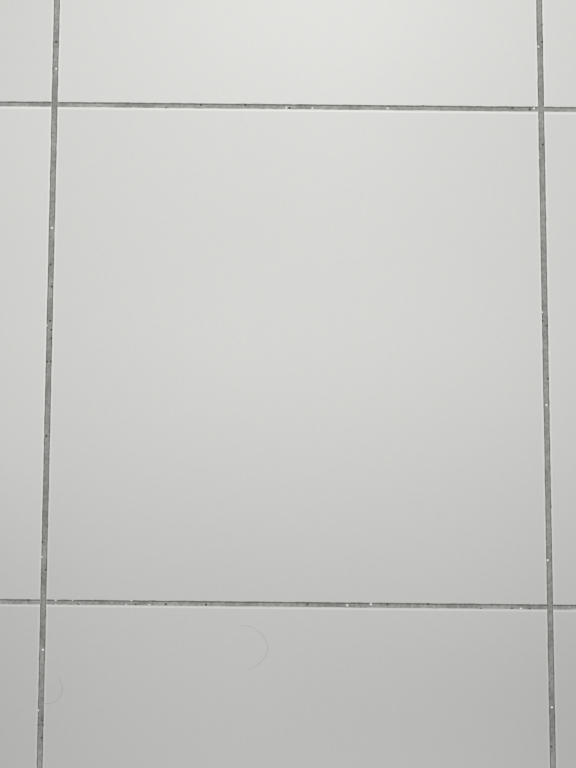
This texture is drawn by a Shadertoy shader. Its source:

```glsl
// Glossy pale floor tiles in slight perspective: one full tile, cropped by its neighbours.
// A skewed grid gives signed distances to the grout; soft gradients light the glaze,
// and noise adds grime, flecks and grain. Two arcs make stray hairs.

float hash(vec2 p) {
    p = fract(p * vec2(123.34, 456.21));
    p += dot(p, p + 45.32);
    return fract(p.x * p.y);
}

float noise(vec2 p) {
    vec2 i = floor(p), f = fract(p);
    f = f * f * (3.0 - 2.0 * f);
    return mix(mix(hash(i), hash(i + vec2(1, 0)), f.x),
               mix(hash(i + vec2(0, 1)), hash(i + vec2(1, 1)), f.x), f.y);
}

// Soft band of the given half width around zero
float band(float d, float halfWidth, float blur) {
    return 1.0 - smoothstep(halfWidth - blur, halfWidth + blur, abs(d));
}

// Thin arc, visible on the side that faces dir
float hair(vec2 p, vec2 center, float radius, vec2 dir, float blur) {
    vec2 q = p - center;
    float wobble = 0.005 * (noise(p * 40.0) - 0.5);
    return band(length(q) - radius + wobble, 0.0008, blur)
         * smoothstep(-0.2, 0.4, dot(normalize(q + 1e-5), dir));
}

void mainImage(out vec4 fragColor, in vec2 fragCoord) {
    vec2 uv = fragCoord / iResolution.xy;
    float v = 1.0 - uv.y;                          // measured downward
    float aspect = iResolution.y / iResolution.x;
    vec2 p = vec2(uv.x, v * aspect);               // canvas widths
    float blur = 0.8 / iResolution.x;

    // Skewed grid: columns spread toward the bottom, rows tilt a little
    vec2 spacing = vec2(mix(0.837, 0.8915, v), 0.648);
    vec2 grid = (vec2(uv.x, v) - vec2(mix(0.099, 0.0686, v), 0.135 + 0.0075 * uv.x)) / spacing;
    vec2 d = (fract(grid + 0.5) - 0.5) * spacing * vec2(1.0, aspect);
    vec2 line = floor(grid + 0.5);

    // Glaze: bright above, dimmer below and toward the sides
    float side = 2.0 * uv.x - 1.0;
    float light = 0.862 - 0.025 * smoothstep(0.0, 0.6, v) - 0.105 * smoothstep(0.4, 1.0, v);
    light -= 0.035 * side * side;
    light += 0.02 * exp(-dot((uv - vec2(0.6, 1.0)) * vec2(3.0, 9.0), (uv - vec2(0.6, 1.0)) * vec2(3.0, 9.0)));
    light += 0.008 * (noise(p * 5.0) - 0.5) + 0.006 * (noise(p * 220.0) - 0.5);
    light += 0.01 * (hash(floor(grid)) - 0.5);
    vec3 color = light * vec3(1.0, 1.0, 0.988);

    // Faint hairs lying on the lower tiles
    float hairs = hair(p, vec2(0.425, 1.125), 0.038, vec2(0.9, -0.2), blur)
                + hair(p, vec2(0.078, 1.195), 0.028, vec2(0.7, 0.7), blur);
    color -= 0.05 * hairs;

    // Rounded tile rims catch light beside the grout
    float rimX = band(abs(d.x) - 0.0072, 0.0012, 0.0012);
    float rimY = band(d.y - 0.0072, 0.0016, 0.0014);
    color += 0.035 * rimX + 0.05 * rimY;

    // Grout: mottled grey with a darker, uneven shadow along one edge
    float wear = noise(p * 28.0 + line * 7.0);
    float grit = noise(p * 260.0);
    float edgeWobble = 0.0008 * (noise(p * 90.0) - 0.5);
    float groutX = band(d.x + edgeWobble, 0.0050, blur);
    float groutY = band(d.y + edgeWobble, 0.0043, blur);
    float tone = 0.56 + 0.10 * (wear - 0.5) + 0.09 * (grit - 0.5) + 0.05 * (0.5 - v);
    float shadowX = band(abs(d.x) - 0.0042, 0.0009, 0.0012) * (0.4 + 0.6 * wear);
    float shadowY = band(d.y + 0.0026, 0.0011, 0.0012) * (0.5 + 0.5 * wear);
    vec3 grout = vec3(1.0, 1.0, 0.975);
    color = mix(color, grout * (tone - 0.12 * shadowX), groutX);
    color = mix(color, grout * (tone + 0.03 - 0.18 * shadowY), groutY * (1.0 - groutX));

    // Sparse paint flecks and dark crumbs scattered on the joints
    vec2 cell = floor(p * 130.0);
    vec2 offset = fract(p * 130.0) - 0.3 - 0.4 * vec2(hash(cell + 3.0), hash(cell + 8.0));
    float dotMask = band(length(offset), 0.24, 130.0 * blur) * max(groutX, groutY);
    float pick = hash(cell + 17.0);
    color = mix(color, vec3(0.88), dotMask * step(0.965, pick));
    color = mix(color, vec3(0.36, 0.36, 0.34), dotMask * step(pick, 0.03));

    fragColor = vec4(color, 1.0);
}
```
